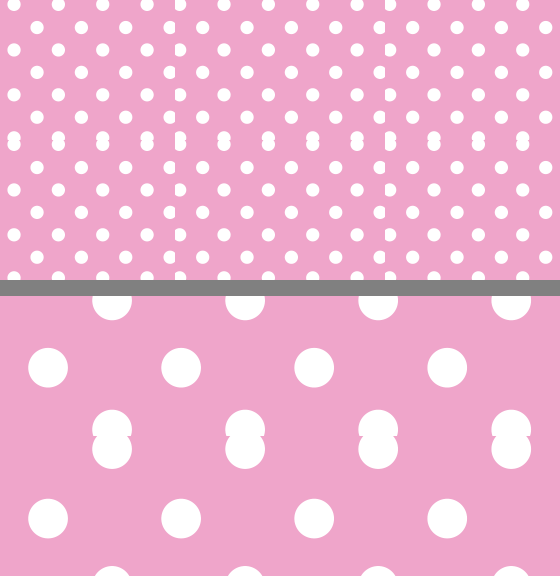
Top, the full canvas; bottom, a detail of the centre.
This pattern is drawn by a WebGL 1 fragment shader. Its source:

```glsl
precision highp float;

uniform vec2 u_resolution;

const vec3 PINK = vec3(0.937, 0.647, 0.792);
const vec3 WHITE = vec3(1.0);

// Lengths are fractions of the canvas height, with y running downward.
const vec2 TILE_SIZE = vec2(0.75, 0.5);
const float TILE_SHIFT = 0.125;
const vec2 DOT_STEP = vec2(0.1584, 0.0801);
const vec2 FIRST_DOT = vec2(0.0167, 0.0182);
const float STAGGER = 0.0822;
const float DOT_RADIUS = 0.0236;
const float LAST_ROW = 6.0;
const int SAMPLES = 4;

// Wraps a point into one tile; dots are cut off at its borders.
vec2 tilePoint(vec2 p, vec2 size, float shift) {
  return mod(p + vec2(shift, 0.0), size);
}

// The outermost rows sit slightly higher than the regular spacing.
float rowCenter(float row, float first, float spacing) {
  float lift = 0.0026 * (1.0 - step(0.5, row))
             + 0.0065 * step(LAST_ROW - 0.5, row);
  return first + row * spacing - lift;
}

// Signed distance to the nearest dot of the staggered rows.
float dotDistance(vec2 p, vec2 first, vec2 spacing, float radius) {
  float row = clamp(floor((p.y - first.y) / spacing.y + 0.5), 0.0, LAST_ROW);
  float startX = first.x + STAGGER * mod(row, 2.0);
  float column = floor((p.x - startX) / spacing.x + 0.5);
  vec2 center = vec2(startX + column * spacing.x,
                     rowCenter(row, first.y, spacing.y));
  return length(p - center) - radius;
}

float coverage(float dist, float width) {
  return 1.0 - smoothstep(-0.5 * width, 0.5 * width, dist);
}

void main() {
  float pixel = 1.0 / u_resolution.y;
  float white = 0.0;

  // Average subsamples so that dot outlines and tile seams are both smooth.
  for (int j = 0; j < SAMPLES; j++) {
    for (int i = 0; i < SAMPLES; i++) {
      vec2 offset = (vec2(float(i), float(j)) + 0.5) / float(SAMPLES) - 0.5;
      vec2 p = (gl_FragCoord.xy + offset) * pixel;
      p.y = 1.0 - p.y;
      vec2 q = tilePoint(p, TILE_SIZE, TILE_SHIFT);
      float dist = dotDistance(q, FIRST_DOT, DOT_STEP, DOT_RADIUS);
      white += coverage(dist, pixel / float(SAMPLES));
    }
  }
  white /= float(SAMPLES * SAMPLES);

  gl_FragColor = vec4(mix(PINK, WHITE, white), 1.0);
}
```
